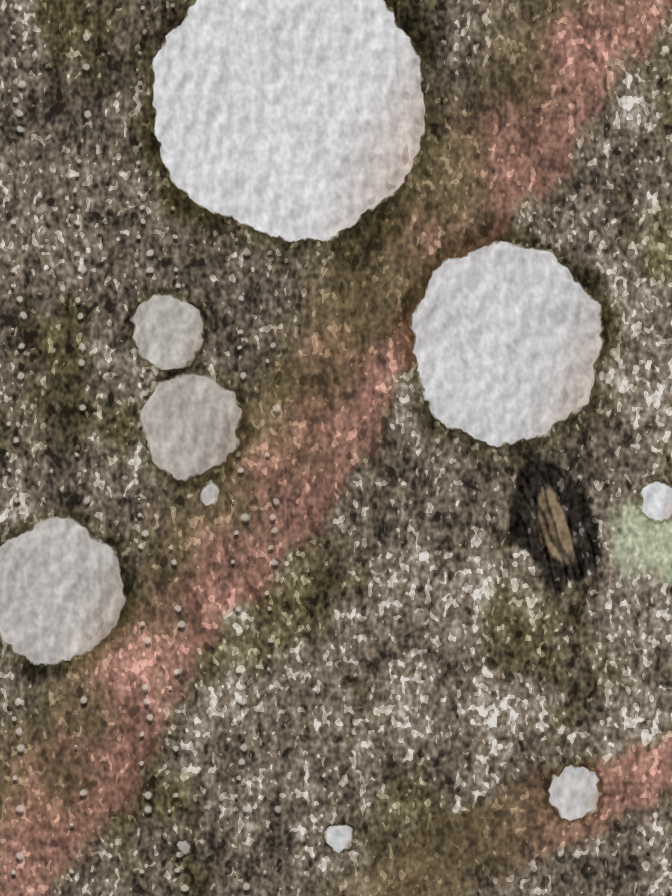
This texture is drawn by a WebGL 1 fragment shader. Its source:

```glsl
precision highp float;
// Mottled tree bark with pale round lichens, rusty diagonal bands and a knot.
uniform vec2 u_resolution;

vec2 hash2(vec2 p) {
  vec3 h = fract(p.xyx * vec3(0.1031, 0.1030, 0.0973));
  h += dot(h, h.yzx + 33.33);
  return fract((h.xx + h.yz) * h.zy);
}

float corner(vec2 cell, vec2 offset) {
  float angle = 6.2832 * hash2(cell).x;
  return dot(vec2(cos(angle), sin(angle)), offset);
}

// Gradient noise, roughly -1 to 1
float noise(vec2 p) {
  vec2 i = floor(p), f = p - i, e = vec2(1.0, 0.0);
  vec2 u = f * f * f * (f * (f * 6.0 - 15.0) + 10.0);
  float low = mix(corner(i, f), corner(i + e, f - e), u.x);
  float high = mix(corner(i + e.yx, f - e.yx), corner(i + 1.0, f - 1.0), u.x);
  return 1.4 * mix(low, high, u.y);
}

float fbm(vec2 p) {
  return 0.6 * noise(p) + 0.3 * noise(p * 2.1 + 11.0) + 0.2 * noise(p * 4.3 + 23.0);
}

// Pale dots strung in wavering upright rows
float lenticels(vec2 p) {
  p.x += 0.006 * noise(p * 7.0);
  vec2 grid = vec2(28.0, 58.0), cell = floor(p * grid), r = hash2(cell + 5.0);
  vec2 offset = (fract(p * grid) - 0.5 - 0.4 * (r - 0.5)) / grid;
  float row = step(0.4, hash2(vec2(cell.x, 71.0)).x) * step(0.45, r.y);
  float size = 0.002 + 0.003 * r.x + 0.0015 * noise(p * 160.0);
  return row * (1.0 - smoothstep(0.5, 1.2, length(offset) / size));
}

vec3 barkRamp(float t) {
  vec3 c = mix(vec3(0.17, 0.15, 0.13), vec3(0.50, 0.45, 0.39), clamp(t * 2.0, 0.0, 1.0));
  return mix(c, vec3(0.86, 0.84, 0.81), clamp(t * 2.0 - 1.0, 0.0, 1.0));
}

void main() {
  vec2 p = gl_FragCoord.xy / u_resolution.y;
  float broad = fbm(p * 6.0 + 3.0);
  float cluster = fbm(p * vec2(21.0, 13.0) + 17.0);
  float medium = noise(p * vec2(70.0, 46.0));
  float fine = noise(p * vec2(150.0, 110.0) + 40.0) + 0.7 * noise(p * vec2(230.0, 180.0));

  // Bark with clustered pale flecks and dark pits
  float pale = 1.0 - smoothstep(0.06, 0.24, length((p - vec2(0.48, 0.27)) * vec2(0.8, 1.1)));
  pale += 0.8 * smoothstep(0.62, 0.76, p.x + 0.04 * broad);
  float speck = noise(p * vec2(95.0, 75.0) + 9.0) + 0.6 * noise(p * vec2(190.0, 140.0) + 5.0);
  float fleck = smoothstep(0.32, 0.5, speck + 0.6 * cluster + 0.2 * broad + 0.15 * pale - 0.1);
  float pit = smoothstep(0.35, 0.55, noise(p * vec2(85.0, 60.0) + 63.0) - 0.4 * cluster);
  float t = 0.35 + 0.26 * fine + 0.2 * medium + 0.28 * cluster + 0.17 * broad + 0.11 * pale;
  t += 0.36 * fleck - 0.2 * pit;
  vec3 color = barkRamp(t);

  // Moss stains
  float moss = smoothstep(0.0, 0.5, fbm(p * vec2(7.0, 5.0) + 31.0) - 0.3 * cluster);
  color *= mix(vec3(1.0), vec3(0.78, 0.78, 0.60), 0.8 * moss);

  // Rusty bands: olive on one side, pink on the other
  float fray = 0.035 * broad + 0.025 * cluster + 0.009 * medium;
  float across = dot(p - vec2(0.15, 0.2), vec2(0.82, -0.573)) + fray;
  float band = smoothstep(-0.15, -0.06, across) * (1.0 - smoothstep(0.025, 0.055, across));
  float rise = p.y - 0.01 - 0.44 * (p.x - 0.43) + fray;
  float lowBand = (1.0 - smoothstep(0.03, 0.06, abs(rise))) * smoothstep(0.3, 0.45, p.x);
  float pink = smoothstep(-0.09, 0.02, across + 0.08 * noise(p * 11.0)) * band;
  pink = max(pink, lowBand * smoothstep(0.5, 0.72, p.x));
  vec3 rust = mix(vec3(0.43, 0.37, 0.27), vec3(0.62, 0.45, 0.40), pink);
  rust *= 0.62 + 0.85 * clamp(t, 0.0, 1.0);
  color = mix(color, rust, 0.8 * max(band, lowBand));

  // Pale green patch
  float green = length((p - vec2(0.73, 0.40)) * vec2(1.0, 1.2)) + 0.02 * medium + 0.03 * cluster;
  color = mix(color, vec3(0.72, 0.75, 0.64) + 0.12 * fine, 0.8 - 0.8 * smoothstep(0.03, 0.07, green));

  // Lenticels with a shadow below
  float rows = 1.0 - 0.8 * smoothstep(0.25, 0.5, p.x);
  color *= 1.0 - 0.45 * rows * lenticels(p + vec2(0.0, 0.005));
  color = mix(color, vec3(0.80, 0.77, 0.73), 0.75 * rows * lenticels(p));

  // Knot: dark cracked rim around bare wood
  vec2 k = p - vec2(0.62, 0.41);
  k.x += 0.25 * k.y;
  float knot = length(k * vec2(1.1, 0.8)) + 0.018 * noise(p * 28.0) + 0.008 * medium;
  float wood = length(k * vec2(1.7, 0.8)) + 0.012 * noise(p * 45.0);
  float crack = 1.0 - smoothstep(0.0, 0.3, abs(noise(k * vec2(60.0, 22.0))));
  vec3 rim = vec3(0.18, 0.16, 0.14) + 0.2 * fleck;
  vec3 knotColor = mix(vec3(0.52, 0.45, 0.36), rim, smoothstep(0.026, 0.038, wood));
  knotColor = knotColor * (1.0 - 0.5 * crack) + 0.08 * fine + 0.07 * medium;
  color = mix(color, knotColor, 1.0 - smoothstep(0.048, 0.06, knot));

  // Round lichens, shrinking along a cubic sequence of centres
  vec2 bumps = vec2(75.0, 48.0);
  float relief = noise(p * bumps) - noise((p + vec2(0.003, -0.004)) * bumps);
  for (int i = 0; i < 10; i++) {
    float n = float(i), cubic = n * (n - 1.0) * (n - 2.0) / 6.0;
    vec2 center = fract(vec2(0.43, 0.89) + n * vec2(0.325, -0.275) + cubic * vec2(-0.12, 0.46));
    float radius = 0.147 * pow(0.72, n);
    vec2 q = (p - center * vec2(0.75, 1.0)) / radius;
    float d = radius * (length(q * vec2(1.0, 0.95)) - 1.0 + 0.1 * noise(q * 1.8 + n * 7.0));
    d += 0.004 * noise(p * 65.0) + 0.002 * fine;
    float halo = 1.0 - smoothstep(0.0, 0.35 * radius, d + 0.15 * radius * cluster);
    color *= mix(vec3(1.0), vec3(0.58, 0.58, 0.46), 0.8 * halo);
    float warm = smoothstep(0.4, 1.05, dot(q, vec2(0.9, -0.4)) + 0.2 * broad);
    vec3 lichen = mix(vec3(0.83, 0.83, 0.84), vec3(0.74, 0.66, 0.61), 0.7 * warm);
    lichen = mix(lichen, vec3(0.58, 0.53, 0.48), 0.28 - 0.28 * cos(n));
    lichen += 0.06 * fine + 0.13 * relief + 0.07 * cluster - 0.12 * pit * warm;
    color = mix(color, lichen, 0.96 - 0.96 * smoothstep(-0.002, 0.002, d));
  }
  gl_FragColor = vec4(clamp(color, 0.0, 1.0), 1.0);
}
```
